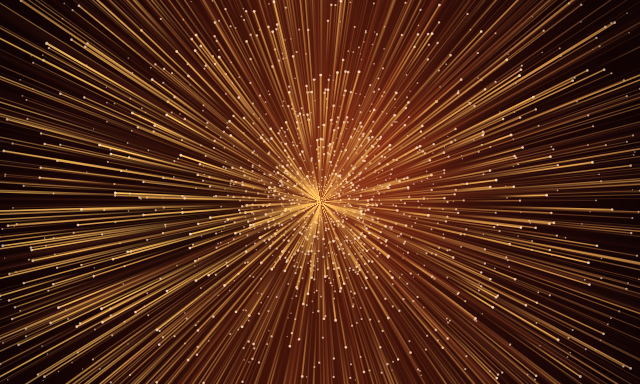
Give the GLSL for this background, as a WebGL 1 fragment shader.

```glsl
precision highp float;

uniform vec2 u_resolution;

const float TAU = 6.2831853;
const vec2 CENTER = vec2(0.501, 0.474);
const vec3 DARK = vec3(0.08, 0.014, 0.016);
const vec3 RUST = vec3(0.28, 0.08, 0.035);
const vec3 COPPER = vec3(0.58, 0.28, 0.14);
const vec3 GOLD = vec3(1.0, 0.77, 0.37);
const vec3 SPARK = vec3(1.0, 0.87, 0.75);

float hash(vec2 p) {
  return fract(sin(dot(p, vec2(127.1, 311.7))) * 43758.5453);
}

// Smooth noise around the circle, wrapping after a whole turn
float ringNoise(float turn, float count, float seed) {
  float x = turn * count;
  float cell = floor(x);
  float a = hash(vec2(mod(cell, count), seed));
  float b = hash(vec2(mod(cell + 1.0, count), seed));
  return mix(a, b, smoothstep(0.0, 1.0, x - cell));
}

float coverage(float dist, float halfWidth, float pixel) {
  return clamp((halfWidth - dist) / pixel + 0.5, 0.0, 1.0) * min(1.0, 2.0 * halfWidth / pixel);
}

float softSpot(vec2 offset, float size) {
  return exp(-dot(offset, offset) / (size * size));
}

// Dark sides, a rusty vertical band and a warm haze right of the center
vec3 backdrop(vec2 p, float radius) {
  float band = exp(-p.x * p.x * 5.5);
  vec3 color = mix(DARK, RUST, band * 0.9);
  color += vec3(0.23, 0.085, 0.04) * softSpot(p - vec2(0.13, 0.09), 0.24);
  color *= 1.0 - 0.5 * softSpot((p - vec2(-0.36, -0.05)) * vec2(0.6, 1.0), 0.16);
  return color + vec3(0.18, 0.10, 0.04) * exp(-radius * 10.0);
}

// One ray per angular sector: x = line, y = end spark, z = gold amount
vec3 streakLayer(float turn, float radius, float count, float seed, vec2 tipRange, float pixel) {
  float x = turn * count;
  float cell = floor(x);
  float spread = hash(vec2(cell, seed));
  float lengthRatio = hash(vec2(cell, seed + 31.0));
  float strength = hash(vec2(cell, seed + 67.0));
  float jitter = 0.5 + 0.5 * (hash(vec2(cell, seed + 93.0)) - 0.5);

  float tip = mix(tipRange.x, tipRange.y, spread);
  float tail = tip * mix(0.15, 0.75, lengthRatio);
  float across = abs(x - cell - jitter) * TAU / count * radius;
  float halfWidth = mix(0.0007, 0.0022, strength) * smoothstep(-0.08, 0.2, radius);
  float along = smoothstep(tail, mix(tail, tip, 0.85), radius)
              * clamp((tip - radius) / pixel + 0.5, 0.0, 1.0);
  float line = coverage(across, halfWidth, pixel) * along * mix(0.25, 1.0, strength * strength);

  float sparkSize = min(mix(0.0016, 0.0036, strength), tip * 2.0 / count);
  float spark = coverage(length(vec2(across, radius - tip)), sparkSize, pixel);
  return vec3(line, spark, strength);
}

// Paints a streak and its spark; warmth turns gold towards copper
vec3 paintStreak(vec3 color, vec3 streak, float warmth, float visibility) {
  vec3 lineColor = mix(COPPER, GOLD, streak.z * mix(1.0, 0.65, warmth));
  color = mix(color, lineColor, streak.x * visibility);
  return mix(color, SPARK, streak.y * mix(0.5, 0.9, streak.z));
}

void main() {
  vec2 p = (gl_FragCoord.xy - CENTER * u_resolution) / u_resolution.y;
  float pixel = 1.0 / u_resolution.y;
  float radius = length(p);
  float turn = fract(atan(p.y, p.x + 0.000001) / TAU + 0.5);
  vec3 color = backdrop(p, radius);

  // Rays are yellow on the left, coppery on the right, dim above and below
  float upright = smoothstep(0.45, 0.95, abs(p.y) / max(radius, 0.0001));
  float outer = smoothstep(0.12, 0.4, radius);
  float warmth = clamp(smoothstep(-0.5, 0.6, p.x) * 0.8 + 0.4 * upright * outer, 0.0, 1.0);
  float dimming = mix(0.3, 0.5, step(p.y, 0.0)) * upright;
  float visibility = 1.0 - dimming * outer;

  // Faint filaments behind the streaks
  float filament = pow(ringNoise(turn, 620.0, 3.0), 3.0) * ringNoise(turn, 90.0, 8.0);
  color += COPPER * filament * 0.42 * smoothstep(0.05, 0.3, radius)
         * mix(1.0, 0.6, smoothstep(0.4, 1.0, radius));

  // Long streaks
  for (int i = 0; i < 18; i++) {
    float layer = float(i);
    vec3 streak = streakLayer(turn, radius, 50.0 + 5.0 * layer, layer * 7.3 + 1.0,
                              vec2(0.12, 1.1), pixel);
    color = paintStreak(color, streak, warmth, visibility);
  }

  // Short streaks and sparks crowding the middle
  for (int i = 0; i < 12; i++) {
    float layer = float(i);
    vec3 streak = streakLayer(turn, radius, 36.0 + 4.0 * layer, layer * 5.7 + 201.0,
                              vec2(0.03, 0.11 + 0.025 * layer), pixel);
    color = paintStreak(color, streak, warmth, 0.9);
  }

  // Bright spokes of uneven reach around the center
  float spoke = ringNoise(turn, 84.0, 17.0);
  float reach = mix(0.03, 0.12, ringNoise(turn, 61.0, 23.0));
  float core = exp(-radius * radius / (reach * reach));
  color = mix(color, GOLD, core * mix(0.1, 0.9, smoothstep(0.1, 0.7, spoke)));
  color += vec3(0.16, 0.14, 0.08) * softSpot(p, 0.06) * spoke;

  // Dimmer far corners
  color *= 1.0 - 0.3 * smoothstep(0.6, 1.0, radius);
  gl_FragColor = vec4(min(color, 1.0), 1.0);
}
```
